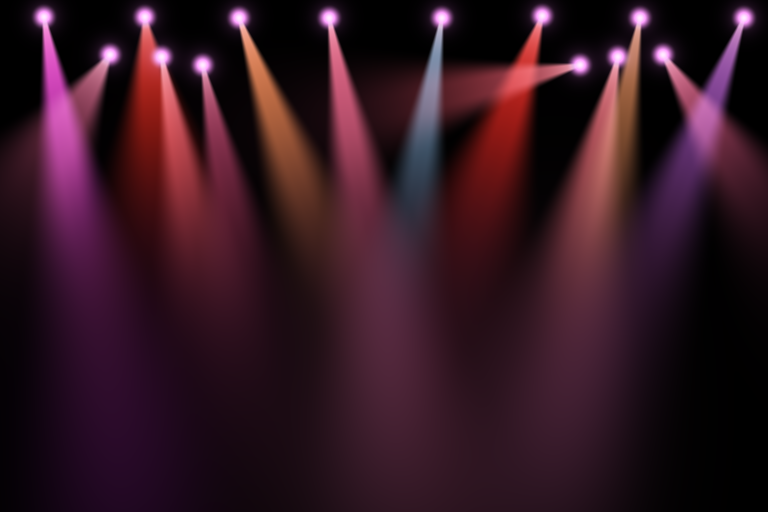
Give the GLSL for this background, as a Shadertoy shader.

```glsl
// Draws a dark stage lit by fourteen coloured spotlights hanging near the top.

const int COUNT = 14;

// Lamp centres, in units of the canvas height.
const vec2 LAMPS[COUNT] = vec2[COUNT](
    vec2(0.086, 0.967), vec2(0.215, 0.893), vec2(0.283, 0.967), vec2(0.316, 0.889),
    vec2(0.396, 0.873), vec2(0.467, 0.965), vec2(0.643, 0.965), vec2(0.863, 0.965),
    vec2(1.059, 0.969), vec2(1.133, 0.873), vec2(1.250, 0.965), vec2(1.207, 0.889),
    vec2(1.295, 0.893), vec2(1.453, 0.965));

// Beam directions, normalised when used.
const vec2 AIMS[COUNT] = vec2[COUNT](
    vec2(0.16, -1.0), vec2(-0.60, -1.0), vec2(0.10, -1.0), vec2(0.18, -1.0),
    vec2(0.20, -1.0), vec2(0.36, -1.0), vec2(0.18, -1.0), vec2(-0.15, -1.0),
    vec2(-0.33, -1.0), vec2(-1.0, -0.22), vec2(-0.17, -1.0), vec2(-0.21, -1.0),
    vec2(0.65, -1.0), vec2(-0.38, -1.0));

// Half-width per unit of length, and reach of the light.
const vec2 SHAPES[COUNT] = vec2[COUNT](
    vec2(0.18, 0.50), vec2(0.40, 0.25), vec2(0.33, 0.33), vec2(0.18, 0.34),
    vec2(0.18, 0.34), vec2(0.18, 0.43), vec2(0.17, 0.50), vec2(0.15, 0.38),
    vec2(0.24, 0.42), vec2(0.24, 0.32), vec2(0.16, 0.40), vec2(0.21, 0.46),
    vec2(0.27, 0.27), vec2(0.17, 0.48));

const vec3 HUES[COUNT] = vec3[COUNT](
    vec3(0.94, 0.27, 0.84), vec3(0.70, 0.28, 0.42), vec3(0.88, 0.14, 0.09), vec3(0.86, 0.32, 0.38),
    vec3(0.68, 0.22, 0.37), vec3(0.94, 0.52, 0.30), vec3(0.90, 0.36, 0.50), vec3(0.42, 0.58, 0.72),
    vec3(0.90, 0.14, 0.11), vec3(0.76, 0.27, 0.33), vec3(0.76, 0.46, 0.28), vec3(0.84, 0.37, 0.41),
    vec3(0.82, 0.32, 0.48), vec3(0.60, 0.30, 0.70));

const vec3 LAMP_RIM = vec3(0.66, 0.30, 0.66);
const vec3 LAMP_CORE = vec3(1.0, 0.90, 1.0);
const vec3 HOT_LIGHT = vec3(1.0, 0.80, 0.84);
const vec3 DUSK = vec3(0.40, 0.14, 0.32);
const vec3 HAZE = vec3(0.09, 0.045, 0.07);
const vec3 VIOLET_HAZE = vec3(0.085, 0.015, 0.10);

vec3 screenBlend(vec3 base, vec3 light) {
    return 1.0 - (1.0 - base) * (1.0 - clamp(light, 0.0, 1.0));
}

// A cone of light whose edges soften and whose colour cools with length.
vec3 beam(vec2 offset, vec2 aim, vec2 shape, vec3 hue) {
    vec2 dir = normalize(aim);
    float along = dot(offset, dir);
    float across = abs(dir.x * offset.y - dir.y * offset.x);
    float t = max(along, 0.0);
    float blur = smoothstep(0.0, 0.6, t);
    float side = across / (shape.x * t + 0.004);
    float profile = 1.0 - smoothstep(mix(0.35, 0.0, blur), mix(1.1, 1.4, blur), side);
    float fade = exp(-pow(t / shape.y, 1.4)) * smoothstep(0.0, 0.02, along);
    vec3 tint = mix(hue, HOT_LIGHT, 0.75 * exp(-t / 0.06));
    tint = mix(tint, DUSK, 0.65 * smoothstep(0.2, 0.65, t));
    return tint * profile * fade;
}

// A bright core inside a soft lilac disc and a faint halo.
vec3 lamp(vec2 offset) {
    float r = length(offset);
    float disc = 1.0 - smoothstep(0.010, 0.027, r);
    float halo = exp(-r * r / 0.0010);
    float core = exp(-r * r / 0.00018);
    return LAMP_RIM * (0.65 * disc + 0.28 * halo) + LAMP_CORE * 0.72 * core;
}

// An elliptical pool of dim light.
float pool(vec2 p, vec2 centre, vec2 radius) {
    vec2 q = (p - centre) / radius;
    return exp(-dot(q, q));
}

void mainImage(out vec4 fragColor, in vec2 fragCoord) {
    vec2 p = fragCoord / iResolution.y;

    // Dim haze where the beams meet
    vec3 color = HAZE * (1.3 * pool(p, vec2(0.77, 0.12), vec2(0.24, 0.32))
                       + pool(p, vec2(1.10, 0.20), vec2(0.17, 0.32)));
    color += VIOLET_HAZE * pool(p, vec2(0.24, 0.10), vec2(0.18, 0.35));

    // Beams
    for (int i = 0; i < COUNT; i++) {
        color = screenBlend(color, beam(p - LAMPS[i], AIMS[i], SHAPES[i], HUES[i]));
    }

    // Lamps
    for (int i = 0; i < COUNT; i++) {
        color = screenBlend(color, lamp(p - LAMPS[i]));
    }

    fragColor = vec4(color, 1.0);
}
```
